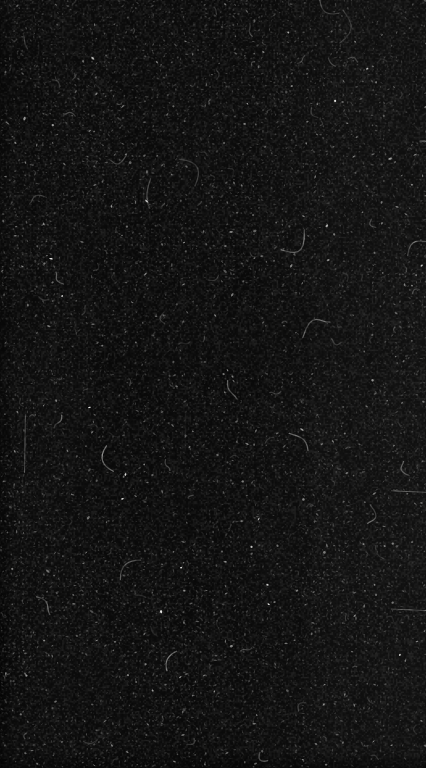
This texture is drawn by a Shadertoy shader. Its source:

```glsl
// Dusty black film: fine grain, soft tone bands, pale specks, short curled fibres and scratches.

const vec3 DUST_TINT = vec3(1.0, 1.0, 0.99);
const float GRAIN_SIZE = 0.0021;

// Hashes without sine
float hash12(vec2 p) {
    vec3 q = fract(vec3(p.xyx) * 0.1031);
    q += dot(q, q.yzx + 33.33);
    return fract((q.x + q.y) * q.z);
}

vec4 hash42(vec2 p) {
    vec4 q = fract(vec4(p.xyxy) * vec4(0.1031, 0.1030, 0.0973, 0.1099));
    q += dot(q, q.wzxy + 33.33);
    return fract((q.xxyz + q.yzzw) * q.zywx);
}

float valueNoise(vec2 p) {
    vec2 cell = floor(p), f = fract(p);
    f = f * f * (3.0 - 2.0 * f);
    float low = mix(hash12(cell), hash12(cell + vec2(1, 0)), f.x);
    float high = mix(hash12(cell + vec2(0, 1)), hash12(cell + vec2(1, 1)), f.x);
    return mix(low, high, f.y);
}

vec2 direction(float angle) {
    return vec2(cos(angle), sin(angle));
}

float segmentDistance(vec2 p, vec2 a, vec2 b) {
    vec2 ap = p - a, ab = b - a;
    return length(ap - ab * clamp(dot(ap, ab) / dot(ab, ab), 0.0, 1.0));
}

// Antialiased fill of a shape from its distance
float coverage(float dist, float radius, float pixel) {
    return clamp((radius - dist) / pixel + 0.5, 0.0, 1.0);
}

// One jittered, stretched speck in some of the cells
float specks(vec2 p, float size, float chance, float radius, float glow, float pixel, float seed) {
    vec2 cell = floor(p / size);
    vec4 place = hash42(cell + seed);
    vec4 look = hash42(cell + seed + 57.3);
    if (place.z > chance) return 0.0;
    vec2 d = p - (cell + mix(vec2(0.2), vec2(0.8), place.xy)) * size;
    vec2 axis = direction(look.x * 6.2832);
    d = vec2(dot(d, axis) * mix(1.0, 0.6, look.y), dot(d, vec2(-axis.y, axis.x)) * mix(1.0, 1.4, look.y));
    float r = radius * mix(0.7, 1.3, look.z);
    return coverage(length(d), r, pixel) * glow * mix(0.25, 1.0, look.w * look.w);
}

// Curved fibre drawn as a short polyline around its centre
float fibreDistance(vec2 p, float reach, float angle, float bend, float curl) {
    vec2 along = direction(angle), across = vec2(-along.y, along.x);
    float dist = 1.0;
    vec2 last = vec2(0.0);
    for (int i = 0; i <= 8; i++) {
        float t = float(i) / 4.0 - 1.0;
        vec2 point = reach * (along * t + across * (bend * t * t + curl * t * t * t));
        if (i > 0) dist = min(dist, segmentDistance(p, last, point));
        last = point;
    }
    return dist;
}

// Fibres scattered over a grid, reaching into neighbouring cells
float fibres(vec2 p, float size, float chance, float reach, float glow, float pixel, float seed) {
    vec2 home = floor(p / size);
    float light = 0.0;
    for (int y = -1; y <= 1; y++)
    for (int x = -1; x <= 1; x++) {
        vec2 cell = home + vec2(x, y);
        vec4 place = hash42(cell + seed);
        if (place.z > chance) continue;
        vec4 look = hash42(cell + seed + 23.7);
        vec2 d = p - (cell + place.xy) * size;
        float len = reach * mix(0.35, 1.0, look.x * look.x);
        float dist = fibreDistance(d, len, look.y * 6.2832, (look.z - 0.5) * 1.8, (look.w - 0.5) * 1.2);
        float fade = mix(0.3, 1.0, valueNoise(p * 150.0));
        light = max(light, coverage(dist, 0.0008, pixel) * glow * fade * mix(0.4, 1.0, place.w));
    }
    return light;
}

float scratch(vec2 p, vec2 a, vec2 b, float glow, float pixel) {
    return coverage(segmentDistance(p, a, b), 0.0006, pixel) * glow * mix(0.4, 1.0, valueNoise(p * 180.0));
}

// Dark emulsion: skewed grain over soft clouds, vertical bands and a paler right side
float filmBase(vec2 p, float right) {
    float grain = valueNoise(p / GRAIN_SIZE);
    float clouds = valueNoise(p * 7.0 + 4.0) + valueNoise(p * 22.0 + 9.0) - 1.0;
    float bands = valueNoise(vec2(p.x * 28.0, p.y)) + valueNoise(vec2(p.x * 110.0, p.y * 2.0)) - 1.0;
    float tone = 0.037 + 0.092 * grain * grain + 0.007 * clouds + 0.008 * bands;
    tone += 0.024 * smoothstep(0.5, 0.95, p.x / right);
    return tone * mix(0.6, 1.0, smoothstep(0.0, 0.025, p.y)) * mix(0.7, 1.0, smoothstep(0.0, 0.02, p.x));
}

void mainImage(out vec4 fragColor, in vec2 fragCoord) {
    float pixel = 1.0 / iResolution.y;
    vec2 p = fragCoord * pixel;
    float right = iResolution.x * pixel;

    // Dust, from fine to coarse, gathered in loose patches
    float patches = mix(0.4, 1.5, valueNoise(p * 9.0)) * mix(1.2, 0.7, p.x / right);
    float dust = specks(p, 0.0053, 0.45 * patches, 0.0010, 0.20, pixel, 11.0);
    dust += specks(p, 0.013, 0.38 * patches, 0.0011, 0.42, pixel, 71.0);
    dust = max(dust, specks(p, 0.045, 0.36 * patches, 0.0014, 0.85, pixel, 131.0));

    // Small lint and a few longer hairs
    float lint = fibres(p, 0.040, 0.40, 0.007, 0.30, pixel, 211.0);
    lint = max(lint, fibres(p, 0.110, 0.36, 0.021, 0.55, pixel, 307.0));

    // Scratches at the left and right edges
    float marks = scratch(p, vec2(0.032, 0.385), vec2(0.033, 0.46), 0.35, pixel);
    for (int i = 0; i < 2; i++) {
        vec2 end = vec2(right, 0.205 + 0.154 * float(i));
        marks = max(marks, scratch(p, end - vec2(0.045, -0.002), end, 0.45, pixel));
    }

    float light = filmBase(p, right) + max(dust, max(lint, marks));
    fragColor = vec4(min(light, 0.95) * DUST_TINT, 1.0);
}
```
